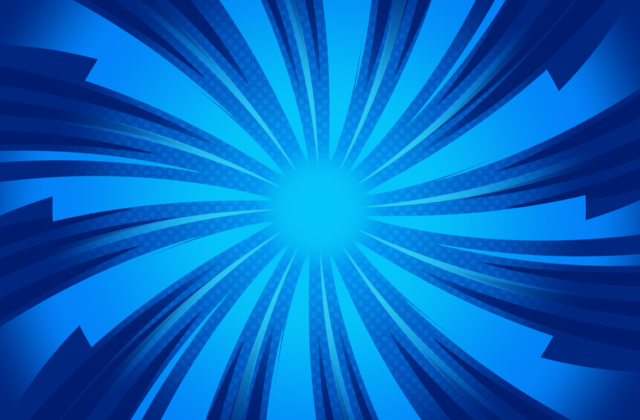
This background is drawn by a WebGL 1 fragment shader. Its source:

```glsl
precision highp float;
// Swirling blue sunburst: notched rays, thin accents, dark streaks and halftone dots.

uniform vec2 u_resolution;

#define CENTER vec2(-0.002, 0.004)
#define TWIST 16.0          // degrees of swirl per canvas height
#define SECTOR 30.0         // degrees between main rays
#define RAY_START 0.10
#define NOTCH_RADIUS 0.635
#define NOTCH_DEPTH 5.5     // degrees cut from the ray's edge
#define DOT_SPACING 0.020
#define DOT_STRENGTH 0.05

const vec3 NAVY = vec3(0.0, 0.105, 0.42);
const vec3 DEEP = vec3(0.0, 0.15, 0.50);
const vec3 BLUE = vec3(0.005, 0.35, 0.76);
const vec3 AZURE = vec3(0.01, 0.58, 0.93);
const vec3 CYAN = vec3(0.02, 0.77, 0.975);
const vec3 RAY_BLUE = vec3(0.01, 0.51, 0.97);
const vec3 ACCENT = vec3(0.17, 0.80, 0.95);

float hash(vec2 p) {
  return fract(sin(dot(p, vec2(12.99, 78.23))) * 4375.85);
}

// Wedge that opens outward from radius start; angles are in degrees.
float spike(float offset, float halfWidth, float start, float r, float aa) {
  float opening = 1.0 - start * start / (r * r);
  return smoothstep(-aa, aa, halfWidth * opening - abs(offset))
       * smoothstep(start, start + 0.03, r);
}

// Main ray with a stepped cut on its counterclockwise edge.
float notchedRay(float angle, float r, float aa) {
  float k = floor(angle / SECTOR);
  float middle = SECTOR * (k + 0.5) + 2.9 * sin(k * 1.5708);
  float halfWidth = 6.4 - 1.5 * mod(k, 2.0);
  float offset = angle - middle;
  float ray = spike(offset, halfWidth, RAY_START, r, aa);
  float cutEdge = halfWidth - NOTCH_DEPTH + 15.0 * (r - NOTCH_RADIUS);
  float cut = smoothstep(-aa, aa, offset - cutEdge)
            * smoothstep(-0.002, 0.002, r - NOTCH_RADIUS);
  return ray * (1.0 - cut);
}

// Staggered halftone dots.
float halftone(vec2 p) {
  vec2 q = mat2(0.7071, 0.7071, -0.7071, 0.7071) * p / DOT_SPACING;
  return 1.0 - smoothstep(0.24, 0.42, length(fract(q) - 0.5));
}

vec3 sectorColor(float r) {
  vec3 c = mix(CYAN, AZURE, smoothstep(0.05, 0.17, r));
  c = mix(c, BLUE, smoothstep(0.13, 0.43, r));
  return mix(c, DEEP, smoothstep(0.38, 0.66, r));
}

vec3 rayColor(float r) {
  vec3 c = mix(CYAN, RAY_BLUE, smoothstep(0.2, 0.66, r));
  return mix(c, DEEP, smoothstep(0.64, 0.89, r));
}

void main() {
  vec2 p = (gl_FragCoord.xy - 0.5 * u_resolution) / u_resolution.y - CENTER;
  float r = max(length(p), 0.01);
  float angle = mod(degrees(atan(p.y, p.x + 1e-6)) - TWIST * r, 180.0);
  float aa = 57.3 / (u_resolution.y * r);

  // Gap between two main rays, and the angle from its middle.
  float nearest = floor(angle / SECTOR + 0.5);
  float offset = angle - nearest * SECTOR;
  float gap = mod(nearest, 6.0);

  // Dotted backdrop
  vec3 color = sectorColor(r);
  float dotFade = smoothstep(0.08, 0.2, r) * (1.0 - smoothstep(0.4, 0.68, r));
  color += DOT_STRENGTH * vec3(0.2, 1.0, 0.9) * halftone(p) * dotFade;

  // Dark streaks
  for (int i = 0; i < 3; i++) {
    float n = float(i);
    float place = -6.0 + 5.2 * n + 2.0 * (hash(vec2(gap, n)) - 0.5);
    float start = 0.25 + 0.2 * hash(vec2(n + 7.0, gap));
    float width = 1.3 + 1.5 * hash(vec2(gap + 3.0, n));
    float streak = spike(offset - place, width, start, r, aa);
    color = mix(color, NAVY, 0.85 * streak * smoothstep(0.2, 0.5, r));
  }

  // Thin accents in the middle of each gap, fading outward
  float accent = spike(offset, 1.5, 0.09, r, aa);
  float accentFade = 1.0 - smoothstep(0.2, 0.7, r);
  color = mix(color, mix(AZURE, ACCENT, accentFade), accent * accentFade);

  // Slim companions and main rays
  float rays = max(notchedRay(angle, r, aa),
                   spike(offset - 8.5, 1.2, 0.28, r, aa));
  color = mix(color, rayColor(r), rays);

  // Central glow
  color = mix(color, CYAN, 0.8 * (1.0 - smoothstep(0.04, 0.17, r)));
  gl_FragColor = vec4(color, 1.0);
}
```
